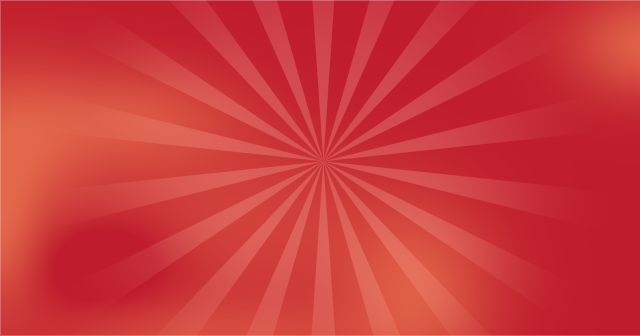
A Shadertoy shader for this background:

```glsl
// Warm red backdrop with soft orange glows and a pale sunburst.
// Gaussian glows sum to a heat value that blends red into orange;
// evenly spaced rays, found by folding the angle, fade with radius.

const float ASPECT = 1.91;
const vec3 RED = vec3(0.75, 0.112, 0.175);
const vec3 ORANGE = vec3(0.89, 0.405, 0.29);
const vec3 RAY_TINT = vec3(1.0, 0.72, 0.66);
const vec3 BORDER_TINT = vec3(1.0, 0.94, 0.92);

const vec2 BURST_CENTER = vec2(0.965, 0.52);
const float RAY_COUNT = 18.0;
const float RAY_HALF_ANGLE = 0.068;
const float RAY_OPACITY = 0.27;
const float FADE_START = 0.25;
const float FADE_END = 0.88;

const float BORDER_WIDTH = 0.002;
const float BORDER_OPACITY = 0.35;
const float TAU = 6.283185;

// Elliptical gaussian spot
float glow(vec2 p, vec2 center, vec2 spread) {
    vec2 d = (p - center) / spread;
    return exp(-dot(d, d));
}

// Blend amount from red (0) to orange (1)
float heatField(vec2 p) {
    float heat = 0.0;
    // Left side and its arm toward the middle
    heat += 0.85 * glow(p, vec2(0.02, 0.57), vec2(0.25, 0.25));
    heat += 0.66 * glow(p, vec2(0.42, 0.65), vec2(0.30, 0.16));
    heat += 0.70 * glow(p, vec2(0.00, 0.26), vec2(0.13, 0.21));
    // Lower middle, bottom strip and lower right
    heat += 0.50 * glow(p, vec2(0.74, 0.33), vec2(0.45, 0.27));
    heat += 0.58 * glow(p, vec2(0.62, -0.02), vec2(0.50, 0.12));
    heat += 0.78 * glow(p, vec2(1.25, 0.13), vec2(0.23, 0.26));
    // Upper right corner
    heat += 0.90 * glow(p, vec2(1.93, 0.87), vec2(0.23, 0.16));
    // Dark red pocket
    heat -= 0.54 * glow(p, vec2(0.32, 0.22), vec2(0.20, 0.12));
    return clamp(heat, 0.0, 1.0);
}

// Coverage of the sunburst rays
float sunburst(vec2 p, float pixel) {
    vec2 d = p - BURST_CENTER;
    float radius = length(d);
    float spacing = TAU / RAY_COUNT;
    float angle = atan(d.x, d.y + 1e-6);
    float local = mod(angle + 0.5 * spacing, spacing) - 0.5 * spacing;
    float inside = radius * (RAY_HALF_ANGLE - abs(local));
    float ray = smoothstep(-0.7 * pixel, 0.7 * pixel, inside);
    return ray * (1.0 - smoothstep(FADE_START, FADE_END, radius));
}

void mainImage(out vec4 fragColor, in vec2 fragCoord) {
    vec2 p = fragCoord / iResolution.xy * vec2(ASPECT, 1.0);
    float pixel = 1.0 / iResolution.y;

    vec3 color = mix(RED, ORANGE, heatField(p));
    color = mix(color, RAY_TINT, RAY_OPACITY * sunburst(p, pixel));

    // Hairline along the left, top and bottom edges
    float edge = min(p.x, min(p.y, 1.0 - p.y));
    float border = 1.0 - smoothstep(-0.5 * pixel, 0.5 * pixel, edge - BORDER_WIDTH);
    color = mix(color, BORDER_TINT, BORDER_OPACITY * border);

    fragColor = vec4(color, 1.0);
}
```
